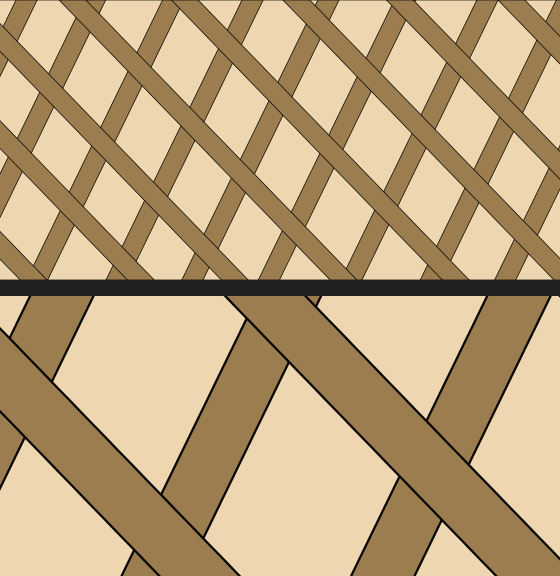
Top, the full canvas; bottom, a detail of the centre.
Reproduce this pattern procedurally as a Shadertoy shader.

```glsl
const vec3 CREAM = vec3(0.928, 0.84, 0.69);
const vec3 WOOD = vec3(0.61, 0.49, 0.31);
const vec3 INK = vec3(0.03, 0.025, 0.015);
const float LINE_WIDTH = 0.0027;
const float TAU = 6.2831853;
const int SLATS = 9;

// Slat layout, in canvas heights measured along the top edge
const float FRONT_SLOPE = -0.968, BACK_SLOPE = 0.486;
const float FRONT_START = -0.923, BACK_START = 0.0444;
const float FRONT_PITCH = 0.3854, BACK_PITCH = 0.2744;
const float FRONT_WIDTH = 0.0955, BACK_WIDTH = 0.0755;

// Uneven spacing: four layered waves over eight slats
const vec4 FRONT_SWAY = vec4(0.0171, 0.0184, 0.0026, -0.0033);
const vec4 FRONT_PHASE = vec4(0.314, -0.735, -1.319, 0.0);
const vec4 BACK_SWAY = vec4(0.0144, 0.0109, 0.0021, 0.0015);
const vec4 BACK_PHASE = vec4(1.009, 1.421, -0.098, 0.0);

// Signed distance to the nearest slat of one leaning family
float slatDistance(vec2 p, float slope, float start, float pitch, float width,
                   vec4 sway, vec4 phase) {
    float along = p.x + slope * p.y;
    float nearest = 1e3;
    for (int i = 0; i < SLATS; i++) {
        float n = float(i);
        vec4 waves = cos(n * TAU / 8.0 * vec4(1.0, 2.0, 3.0, 4.0) + phase);
        float center = start + pitch * n + dot(sway, waves) + 0.5 * width;
        nearest = min(nearest, abs(along - center) - 0.5 * width);
    }
    return nearest * inversesqrt(1.0 + slope * slope);
}

// Share of a pixel lying inside distance zero
float coverage(float d, float pixel) {
    return clamp(0.5 - d / pixel, 0.0, 1.0);
}

float lineCoverage(float d, float pixel) {
    float halfLine = 0.5 * LINE_WIDTH;
    return coverage(d - halfLine, pixel) - coverage(d + halfLine, pixel);
}

vec3 paintSlat(vec3 color, float d, float pixel) {
    color = mix(color, WOOD, coverage(d, pixel));
    return mix(color, INK, lineCoverage(d, pixel));
}

void mainImage(out vec4 fragColor, in vec2 fragCoord) {
    float pixel = 1.0 / iResolution.y;
    vec2 p = fragCoord * pixel;
    p.y = 1.0 - p.y;

    float back = slatDistance(p, BACK_SLOPE, BACK_START, BACK_PITCH,
                              BACK_WIDTH, BACK_SWAY, BACK_PHASE);
    float front = slatDistance(p, FRONT_SLOPE, FRONT_START, FRONT_PITCH,
                               FRONT_WIDTH, FRONT_SWAY, FRONT_PHASE);

    // Back slats first, front slats over them
    vec3 color = paintSlat(CREAM, back, pixel);
    color = paintSlat(color, front, pixel);

    // Thin rule along the top and bottom edges
    float rim = min(p.y, 1.0 - p.y);
    color = mix(color, INK, lineCoverage(rim, pixel));

    fragColor = vec4(color, 1.0);
}
```
